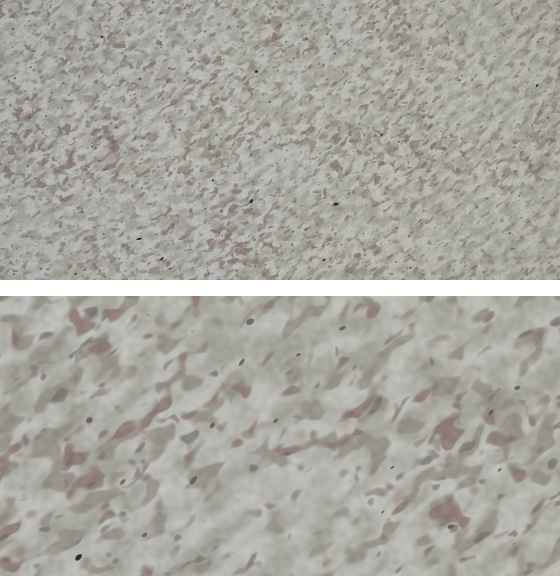
Top: the whole. Bottom: its middle third, enlarged.
This texture is drawn by a Shadertoy shader. Its source:

```glsl
// Pale polished granite with slanted tan and pink grains and sparse dark flecks.

// Colours
const vec3 PALE  = vec3(0.730, 0.732, 0.712);
const vec3 GREY  = vec3(0.632, 0.632, 0.595);
const vec3 TAN   = vec3(0.565, 0.540, 0.500);
const vec3 PINK  = vec3(0.530, 0.455, 0.430);
const vec3 SMOKE = vec3(0.440, 0.420, 0.410);
const vec3 BLACK = vec3(0.130, 0.110, 0.120);

// Grain layout, in canvas heights
const float SLANT_LEFT  = 0.45;             // grain direction in radians
const float SLANT_RIGHT = 0.60;
const vec2  GRAIN_FREQ  = vec2(27.0, 43.0); // along and across the slant
const float WARP        = 0.35;
const float PATCHINESS  = 0.22;
const float FINE_GRAIN  = 0.045;
const float EDGE_SHADE  = 0.06;

vec2 hash2(vec2 p) {
    vec3 h = fract(p.xyx * vec3(0.1031, 0.1030, 0.0973));
    h += dot(h, h.yzx + 33.33);
    return fract((h.xx + h.yz) * h.zy);
}

vec2 gradient(vec2 cell) {
    float angle = 6.28318 * hash2(cell).x;
    return vec2(cos(angle), sin(angle));
}

// Gradient noise, roughly -0.7 to 0.7
float noise(vec2 p) {
    vec2 i = floor(p), f = p - i;
    vec2 u = f * f * f * (f * (f * 6.0 - 15.0) + 10.0);
    vec2 e = vec2(1.0, 0.0);
    float a = dot(gradient(i), f);
    float b = dot(gradient(i + e.xy), f - e.xy);
    float c = dot(gradient(i + e.yx), f - e.yx);
    float d = dot(gradient(i + e.xx), f - e.xx);
    return mix(mix(a, b, u.x), mix(c, d, u.x), u.y);
}

float grains(vec2 p) {
    return noise(p) + 0.5 * noise(p * 1.9 + 17.3);
}

mat2 rotation(float angle) {
    float c = cos(angle), s = sin(angle);
    return mat2(c, -s, s, c);
}

// Coverage of ragged flecks scattered on a jittered grid
float flecks(vec2 p, float cells, float chance, float radius, float seed) {
    vec2 q = p * cells, base = floor(q);
    float soft = cells / iResolution.y, cover = 0.0;
    float ragged = 1.0 + 0.7 * noise(p * 75.0 + seed);
    for (int y = -1; y <= 1; y++)
    for (int x = -1; x <= 1; x++) {
        vec2 cell = base + vec2(x, y);
        vec2 spot = hash2(cell + seed), kind = hash2(cell + seed + 71.7);
        vec2 d = rotation(0.2 + 0.8 * kind.y) * (q - cell - spot);
        d.y *= 1.2 + 1.2 * spot.x;
        float size = radius * cells * (0.55 + 0.6 * spot.y) * ragged;
        float shape = 1.0 - smoothstep(-soft, soft, length(d) - size);
        cover = max(cover, shape * step(kind.x, chance));
    }
    return cover;
}

void mainImage(out vec4 fragColor, in vec2 fragCoord) {
    vec2 uv = fragCoord / iResolution.xy;
    vec2 p = fragCoord / iResolution.y;

    // Slanted and slightly warped grain space
    vec2 g = rotation(mix(SLANT_LEFT, SLANT_RIGHT, uv.x)) * p * GRAIN_FREQ;
    g += WARP * vec2(noise(p * 31.0), noise(p * 31.0 + 53.1));
    float patches = PATCHINESS * (noise(p * 3.2 + 5.0) + 0.7 * noise(p * 9.0 + 8.0));

    // Pale feldspar ground
    float ground = grains(g * 0.75 + 40.0) + 0.3 * noise(p * 6.0);
    vec3 color = mix(GREY, PALE, smoothstep(-0.50, 0.40, ground));

    // Soft tan, pink and smoky grains
    float tan_ = smoothstep(0.08, 0.40, grains(g) + patches);
    float pink = smoothstep(0.30, 0.52, grains(g * 0.85 + 91.0) + 1.3 * patches - 0.12 * (uv.x - 0.4));
    float smoke = smoothstep(0.38, 0.62, grains(g * 1.25 + 143.0) + patches);
    color = mix(color, TAN, 0.80 * tan_);
    color = mix(color, PINK, 0.80 * pink);
    color = mix(color, SMOKE, 0.65 * smoke);

    // Crystal sparkle and broad tint drift
    color += FINE_GRAIN * (noise(p * 95.0 + 7.0) + 0.5 * noise(p * 128.0));
    color += vec3(0.004, 0.002, -0.010) * (2.0 * uv.x - 1.0 + noise(p * 2.0));

    // Small dark specks and rare black flecks
    color = mix(color, SMOKE * 0.75, 0.75 * flecks(p, 22.0, 0.22, 0.0045, 11.0));
    color = mix(color, BLACK, 0.90 * flecks(p, 6.0, 0.13, 0.0085, 37.0));

    // Gentle falloff toward the borders
    vec2 edge = 2.0 * uv - 1.0;
    color *= 1.01 - EDGE_SHADE * dot(edge * edge, vec2(0.65, 0.35));
    fragColor = vec4(clamp(color, 0.0, 1.0), 1.0);
}
```
